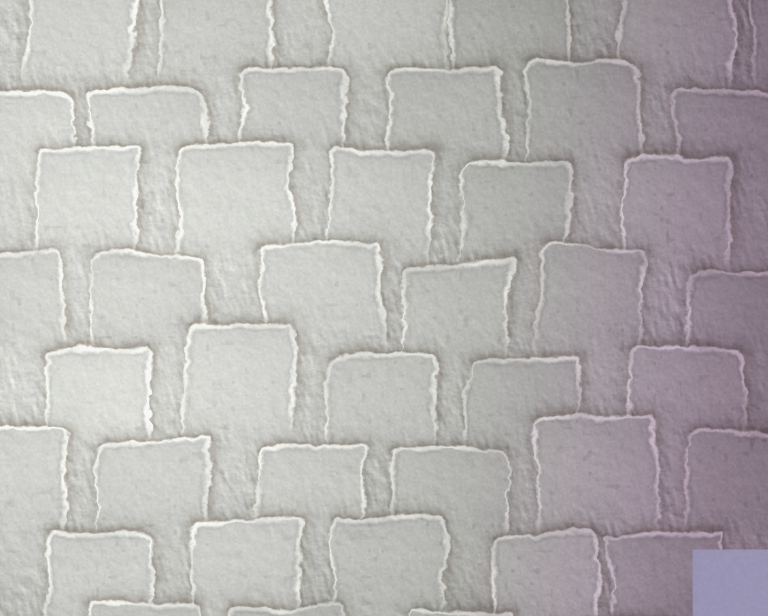
Reproduce this texture procedurally as a Shadertoy shader.

```glsl
// Hand-trowelled plaster wall: staggered rows of smooth pads, each with a raised
// bead along its top and sides, over a rough coat. Pads are layered downwards as
// wobbled distance fields, then lit by a soft falloff that turns mauve at the right.

const vec2 PITCH = vec2(0.241, 0.147);        // spacing of the pads
const vec3 CHALK = vec3(1.0, 1.006, 0.982);
const vec3 MAUVE = vec3(1.06, 0.94, 1.05);
const vec3 UMBER = vec3(0.54, 0.46, 0.39);    // tint of the deep creases
const vec3 LAVENDER = vec3(0.60, 0.58, 0.70);

float hash(vec2 p) {
    vec3 q = fract(vec3(p.xyx) * 0.1031);
    q += dot(q, q.yzx + 33.33);
    return fract((q.x + q.y) * q.z);
}

vec2 hash2(vec2 p) {
    return vec2(hash(p + 17.3), hash(p + 71.9));
}

float noise(vec2 p) {
    vec2 i = floor(p), f = fract(p);
    f = f * f * (3.0 - 2.0 * f);
    float low = mix(hash(i), hash(i + vec2(1.0, 0.0)), f.x);
    float high = mix(hash(i + vec2(0.0, 1.0)), hash(i + vec2(1.0, 1.0)), f.x);
    return mix(low, high, f.y);
}

float fbm(vec2 p) {
    float sum = 0.0, gain = 0.5;
    for (int i = 0; i < 4; i++) {
        sum += gain * noise(p);
        p = mat2(1.6, 1.2, -1.2, 1.6) * p + 5.7;
        gain *= 0.5;
    }
    return sum;
}

float roundBox(vec2 p, vec2 halfSize, float radius) {
    vec2 q = abs(p) - halfSize + radius;
    return length(max(q, 0.0)) + min(max(q.x, q.y), 0.0) - radius;
}

// Soft line of the given width around distance zero
float softLine(float d, float width) {
    float t = d / width;
    return exp(-t * t);
}

// Height of the coarse coat: lumps plus dragged, mostly upright streaks
float relief(vec2 p, float rough) {
    float lumps = fbm(p * 75.0);
    float streaks = noise(vec2(p.x * 150.0 + p.y * 35.0, p.y * 48.0));
    return lumps * mix(0.55, 1.0, rough) + streaks * 0.5 * rough;
}

// Lays one pad over the surface (x: light offset, y: roughness, z: crease)
vec3 layPad(vec3 surface, vec2 p, vec2 cell, float stagger) {
    vec2 seed = hash2(cell), shape = hash2(cell + 40.0);
    vec2 jitter = (seed - 0.5) * vec2(0.24, 0.42);
    vec2 q = p - (cell + vec2(stagger, 0.0) + jitter) * PITCH;
    q.x += q.y * (shape.x - 0.5) * 0.16;
    q.y += q.x * (shape.y - 0.5) * 0.13;

    float halfWidth = mix(0.084, 0.101, shape.x);
    float len = mix(0.17, 0.22, seed.y);
    float radius = mix(0.006, 0.026, shape.y);
    vec2 body = vec2(halfWidth, 0.5 * len + 0.03);
    float d = roundBox(q + vec2(0.0, body.y), body, radius);
    float fade = smoothstep(-len, -0.6 * len, q.y);
    float top = smoothstep(-0.014, 0.0, q.y);
    float right = smoothstep(-0.02, 0.02, q.x);

    // Smooth face of the pad
    float cover = (1.0 - smoothstep(-0.002, 0.002, d)) * fade;
    float face = (seed.x - 0.5) * 0.05 - 0.02 * smoothstep(-0.07, 0.0, q.y);
    surface = mix(surface, vec3(face, 0.12, 0.0), cover);

    // Shadow thrown up and to the right of the edge
    float shade = mix(mix(0.35, 0.65, right), 0.9, top);
    float patchy = smoothstep(0.15, 0.7, noise(q * 32.0 + seed * 50.0));
    float outside = smoothstep(-0.001, 0.003, d) * fade;
    float gap = max(d, 0.0);
    float crease = outside * exp(-gap / 0.006) * shade * mix(0.45, 1.0, patchy);
    surface.z = max(surface.z, crease);
    surface.x -= 0.07 * outside * exp(-gap / 0.02) * shade;
    surface.y = mix(surface.y, 1.0, 0.7 * outside * exp(-gap / 0.025));

    // Bright bead of pushed-up plaster and the thin groove behind it
    float width = mix(0.0018, 0.0046, patchy) * mix(0.8, 1.1, max(top, right));
    float bead = softLine(d + 0.0025, width);
    float groove = softLine(d + 0.0095, 0.003);
    float strength = mix(0.35, 1.0, noise(q * 21.0 + shape * 90.0));
    surface.x += fade * (0.21 * bead * strength - 0.055 * groove * patchy);
    surface.z *= 1.0 - 0.8 * bead * fade;
    return surface;
}

void mainImage(out vec4 fragColor, in vec2 fragCoord) {
    vec2 uv = fragCoord / iResolution.xy;
    vec2 p = fragCoord / iResolution.y;

    // Ragged edges: a slow bend plus fine crumbling
    vec2 bend = vec2(noise(p * 17.0), noise(p * 15.0 + 31.0)) - 0.5;
    vec2 crumble = vec2(fbm(p * 85.0 + 9.0), fbm(p * 70.0 + 53.0)) - 0.47;
    vec2 edge = p + bend * vec2(0.015, 0.013) + crumble * vec2(0.013, 0.009);

    // Rough ground, then the pads from the upper rows to the lower ones
    float ground = smoothstep(0.3, 0.7, noise(p * 9.0 + 4.0));
    vec3 surface = vec3(0.0, mix(0.3, 0.9, ground), 0.0);
    float firstRow = floor(p.y / PITCH.y);
    for (int r = 3; r >= -1; r--) {
        float row = firstRow + float(r);
        float stagger = 0.5 * mod(row, 2.0) + 0.12 * hash(vec2(row, 8.0));
        float middle = floor(p.x / PITCH.x - stagger + 0.5);
        for (int c = -1; c <= 1; c++)
            surface = layPad(surface, edge, vec2(middle + float(c), row), stagger);
    }

    // Raking light from the lower left over the fine relief
    vec2 away = vec2(0.0022, 0.0028);
    float slope = relief(p + away, surface.y) - relief(p, surface.y);
    float pits = smoothstep(0.80, 0.93, noise(p * 95.0 + 7.0)) * noise(p * 13.0);
    float falloff = pow(length((uv - vec2(0.15, 0.55)) * vec2(1.1, 0.7)), 1.5);
    float light = 0.865 - 0.385 * falloff;
    float detail = surface.x + slope * mix(0.16, 0.30, surface.y) - 0.06 * pits;
    detail += 0.05 * (fbm(p * 6.0) - 0.47) + 0.035 * (noise(p * 290.0) - 0.5);
    light += detail * mix(0.7, 1.0, light);

    float mauve = smoothstep(0.6, 1.0, uv.x + 0.12 * (0.5 - uv.y));
    vec3 color = light * mix(CHALK, MAUVE, mauve);
    color *= mix(vec3(1.0), UMBER, clamp(surface.z, 0.0, 1.0));

    // Pale sheet in the lower right corner
    float sheet = roundBox(uv - vec2(1.0, 0.0), vec2(0.098, 0.108), 0.002);
    vec3 paper = LAVENDER + 0.02 * (noise(p * 200.0) - 0.5);
    color = mix(color, paper, 1.0 - smoothstep(-0.0015, 0.0015, sheet));

    fragColor = vec4(clamp(color, 0.0, 0.97), 1.0);
}
```
